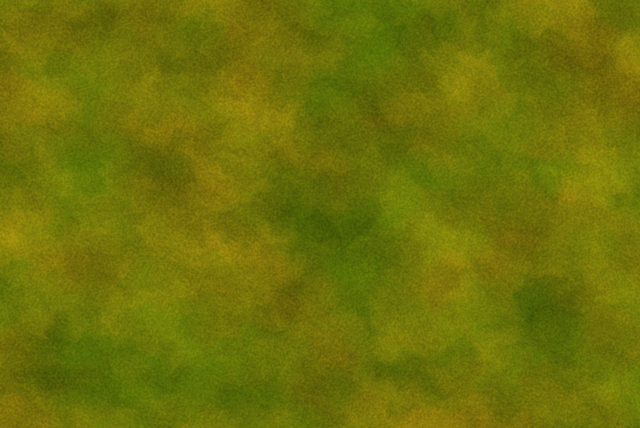
Reproduce this texture procedurally as a WebGL 1 fragment shader.

```glsl
precision highp float;
// Mossy, mottled ground: soft clouds drift between leaf green and ochre,
// a second cloud layer lightens and darkens them, and fine grain roughens all.
// Every layer is gradient noise, summed over octaves and slightly warped.

uniform vec2 u_resolution;

const vec3 LEAF_GREEN = vec3(0.345, 0.424, 0.028);
const vec3 OCHRE = vec3(0.523, 0.468, 0.042);

const float HUE_SCALE = 3.4;        // patches per canvas height
const float TONE_SCALE = 4.4;
const float HUE_CONTRAST = 0.92;
const float TONE_CONTRAST = 0.27;
const float PATCH_STRETCH = 1.3;    // wider than tall
const float PATCH_TILT = -0.25;     // radians
const float WARP_SCALE = 13.0;
const float WARP_AMOUNT = 0.03;
const float OCTAVE_GAIN = 0.63;
const float GRAIN_SCALE = 175.0;
const float GRAIN_CONTRAST = 0.17;
const float TAU = 6.283185;

// Random unit vector for a lattice cell
vec2 cellGradient(vec2 cell) {
  vec3 p = fract(vec3(cell.xyx) * vec3(0.1031, 0.1030, 0.0973));
  p += dot(p, p.yzx + 33.33);
  float angle = TAU * fract((p.x + p.y) * p.z);
  return vec2(cos(angle), sin(angle));
}

// Gradient noise, centred on zero
float gradientNoise(vec2 p) {
  vec2 cell = floor(p);
  vec2 f = p - cell;
  vec2 blend = f * f * f * (f * (f * 6.0 - 15.0) + 10.0);
  vec2 right = vec2(1.0, 0.0);
  vec2 up = vec2(0.0, 1.0);
  float a = dot(cellGradient(cell), f);
  float b = dot(cellGradient(cell + right), f - right);
  float c = dot(cellGradient(cell + up), f - up);
  float d = dot(cellGradient(cell + 1.0), f - 1.0);
  return mix(mix(a, b, blend.x), mix(c, d, blend.x), blend.y);
}

mat2 rotation(float angle) {
  float c = cos(angle);
  float s = sin(angle);
  return mat2(c, s, -s, c);
}

// Octave sum; each octave is turned to hide the lattice
float clouds(vec2 p) {
  mat2 nextOctave = 2.03 * rotation(0.6);
  float sum = 0.0;
  float weight = 1.0;
  for (int i = 0; i < 6; i++) {
    sum += weight * gradientNoise(p);
    p = nextOctave * p + 17.3;
    weight *= OCTAVE_GAIN;
  }
  return sum;
}

void main() {
  vec2 uv = gl_FragCoord.xy / u_resolution.y;

  // Ragged patch outlines
  vec2 warp = vec2(clouds(uv * WARP_SCALE + 71.0),
                   clouds(uv * WARP_SCALE + 139.0));
  vec2 ground = rotation(-PATCH_TILT) * (uv + WARP_AMOUNT * warp);
  ground.x /= PATCH_STRETCH;

  // Green to ochre
  float hue = 0.5 + HUE_CONTRAST * clouds(ground * HUE_SCALE + 23.7);
  vec3 color = mix(LEAF_GREEN, OCHRE, clamp(hue, -0.15, 1.2));

  // Light and dark patches, then fine grain
  float tone = TONE_CONTRAST * clouds(ground * TONE_SCALE + 211.4);
  float grain = gradientNoise(rotation(0.5) * uv * GRAIN_SCALE)
              + 0.4 * gradientNoise(rotation(1.1) * uv * GRAIN_SCALE * 0.5 + 9.0);
  color *= 1.0 + tone + GRAIN_CONTRAST * grain;

  gl_FragColor = vec4(clamp(color, 0.0, 1.0), 1.0);
}
```
